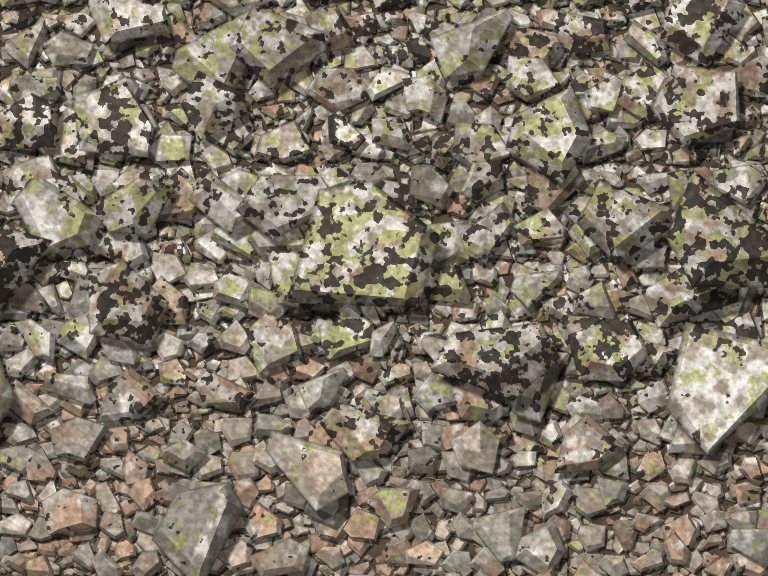
Give the GLSL for this texture, as a WebGL 1 fragment shader.

```glsl
precision highp float;
// A sunlit scree slope of angular, lichen-spotted rocks.
// Layers of jittered cells, from grit to boulders, are painted back to front;
// each rock is a convex block of random planes, with its own facets and cast shadow.
uniform vec2 u_resolution;

#define GRIT_SIZE 0.021
#define LAYER_GROWTH 1.62
#define ROCK_RADIUS 0.57
#define SUN vec3(-0.31, 0.51, 0.80)
#define SHADOW_SHIFT vec2(0.13, -0.20)
#define SHADOW_DEPTH 0.56
#define AMBIENT 0.41
#define SUNLIGHT 0.68
#define BLACK_LICHEN 0.625
#define GREEN_LICHEN 0.595
#define TONE_GAMMA 0.80

const vec3 TAN = vec3(0.72, 0.65, 0.57);
const vec3 RUST = vec3(0.72, 0.57, 0.46);
const vec3 GRAY = vec3(0.66, 0.62, 0.56);
const vec3 PALE = vec3(0.90, 0.87, 0.82);
const vec3 SOOT = vec3(0.18, 0.155, 0.14);
const vec3 MOSS = vec3(0.63, 0.63, 0.37);
const vec3 GAP = vec3(0.25, 0.20, 0.16);

float hash(vec2 p) {
  return fract(sin(dot(p, vec2(127.1, 311.7))) * 43758.5453);
}

float noise(vec2 p) {
  vec2 i = floor(p), f = fract(p);
  f = f * f * (3.0 - 2.0 * f);
  return mix(mix(hash(i), hash(i + vec2(1, 0)), f.x),
             mix(hash(i + vec2(0, 1)), hash(i + vec2(1, 1)), f.x), f.y);
}

float fbm(vec2 p) {
  float sum = 0.0, amp = 0.5;
  for (int i = 0; i < 4; i++) {
    sum += amp * noise(p);
    p = mat2(1.6, 1.2, -1.2, 1.6) * p + 3.7;
    amp *= 0.5;
  }
  return sum / 0.9375;
}

// Stone colour with pale crust, then green and black lichen
vec3 stone(vec2 p, float seed, float lichen) {
  vec2 t = p + seed * vec2(17.0, 29.0);
  float kind = fract(seed * 7.3), stain = fract(seed * 13.7);
  float speckle = 0.22 * (noise(t * 150.0) - 0.5);
  vec3 col = mix(TAN, GRAY, smoothstep(0.3, 0.7, kind));
  col = mix(col, RUST, smoothstep(0.45, 0.7, fbm(t * 14.0) + 0.35 * (stain - 0.5)));
  col *= mix(0.80, 1.08, fract(seed * 23.1));
  float crust = fbm(t * 34.0 + 5.0) + 0.3 * (lichen - 0.75);
  col = mix(col, PALE, 0.85 * smoothstep(0.46, 0.64, crust));
  float green = fbm(t * 46.0 + 11.0) + speckle + 0.2 * (lichen - 0.85) + 0.14 * (kind - 0.5);
  col = mix(col, MOSS, 0.8 * smoothstep(-0.03, 0.08, green - GREEN_LICHEN));
  float black = fbm(t * 54.0 + 23.0) - speckle + 0.25 * (lichen - 0.85) + 0.24 * (stain - 0.5);
  col = mix(col, SOOT, 0.9 * smoothstep(-0.02, 0.06, black - BLACK_LICHEN));
  return col * (0.64 + 0.70 * fbm(t * 120.0));
}

// Returns depth inside the outline, facet light, and depth inside the shadow
vec3 rock(vec2 q, float seed, float soft) {
  vec2 key = vec2(seed * 91.0, seed * 47.0);
  float axis = 1.9 * (hash(key) - 0.5), squash = mix(0.38, 0.85, hash(key + 1.0));
  vec2 tilt = vec2(hash(key + 2.0), hash(key + 3.0)) - 0.5;
  float light = dot(normalize(vec3(tilt * 0.9, 1.0)), SUN);
  float top = mix(0.2, 0.55, hash(key + 4.0)) + dot(q, tilt) * 0.4;
  float depth = 9.0, shadow = 9.0;
  for (int k = 0; k < 5; k++) {
    vec2 side = key + float(k) * vec2(3.1, 5.3);
    float a = (float(k) + 0.6 * hash(side + 5.0)) * 1.2566 + seed * 6.0;
    vec2 n = vec2(cos(a), sin(a));
    float reach = length(vec2(cos(a - axis), squash * sin(a - axis)));
    reach *= mix(0.75, 1.05, hash(side + 6.0));
    float d = reach - dot(q, n);
    float steep = mix(0.6, 2.0, hash(side + 7.0)) * mix(1.0, 3.0, step(0.0, n.y));
    float facet = max(dot(normalize(vec3(n * steep, 1.0)), SUN), 0.0);
    light = mix(facet, light, smoothstep(-soft, soft, d * steep - top));
    top = min(top, d * steep);
    depth = min(depth, d);
    shadow = min(shadow, d + dot(SHADOW_SHIFT, n));
  }
  return vec3(depth, light, shadow);
}

// Share of cells holding a rock: boulders keep to the middle, gravel to the foot
float density(float layer, vec2 p, float slope) {
  if (layer < 2.5) return 0.95;
  if (layer < 3.5) return mix(0.35, 0.85, slope);
  if (layer < 4.5) return mix(0.12, 0.48, slope);
  return 0.40 * smoothstep(0.1, 0.3, p.y) * (1.0 - smoothstep(0.6, 0.8, p.y));
}

void main() {
  vec2 p = gl_FragCoord.xy / u_resolution.y;
  float pixel = 1.0 / u_resolution.y;
  vec3 col = GAP * (0.7 + 0.6 * fbm(p * 60.0));
  float size = GRIT_SIZE;
  for (int layer = 0; layer < 6; layer++) {
    float level = float(layer);
    vec2 home = floor(p / size);
    // Upper rows first, so that lower rocks lie in front
    for (int row = 0; row < 3; row++) {
      for (int column = 0; column < 3; column++) {
        vec2 cell = home + vec2(float(column) - 1.0, 1.0 - float(row));
        vec2 id = cell + level * 37.0;
        vec2 jitter = vec2(hash(id + 0.3), hash(id + 0.7)) - 0.5;
        vec2 center = (cell + 0.5 + 0.5 * jitter) * size;
        float slope = smoothstep(0.15, 0.55, center.y + 0.12 * center.x);
        float radius = size * ROCK_RADIUS * mix(0.8, 1.1, hash(id + 0.9));
        vec2 q = (p - center) / radius;
        if (hash(id + 0.5) > density(level, center, slope) || dot(q, q) > 4.0) continue;
        float seed = hash(id + 0.1), soft = pixel / radius;
        vec3 block = rock(q, seed, soft);
        col *= 1.0 - SHADOW_DEPTH * smoothstep(-0.03, 0.05, block.z);
        float cover = smoothstep(-soft, soft, block.x);
        if (cover <= 0.0) continue;
        float lichen = 0.04 + 0.6 * slope + 0.1 * level;
        float light = AMBIENT + SUNLIGHT * block.y;
        light *= mix(0.7, 1.0, smoothstep(0.0, 0.06, block.x));
        col = mix(col, stone(p, seed, lichen) * light, cover);
      }
    }
    size *= LAYER_GROWTH;
  }
  // Lift the midtones to full daylight
  gl_FragColor = vec4(pow(col, vec3(TONE_GAMMA)), 1.0);
}
```
